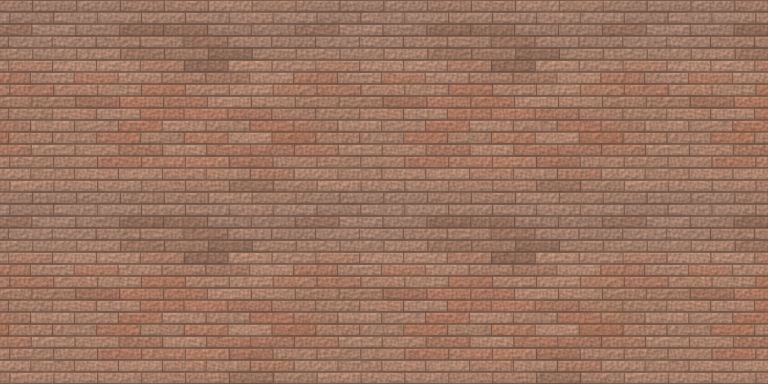
Reproduce this texture procedurally as a WebGL 2 fragment shader.

```glsl
#version 300 es
precision highp float;
// A weathered wall of rough tan bricks in running bond with thin dark joints.
uniform vec2 u_resolution;
out vec4 outColor;

const vec2 BRICKS = vec2(17.5, 32.0);   // bricks across, courses down
const vec2 TILE = vec2(7.0, 16.0);      // bricks before the wear repeats
const vec2 GRAIN_CELLS = vec2(84.0, 56.0);
const float BRICK_ASPECT = 3.657;       // brick width over course height
const float FIRST_JOINT = 0.72;         // in brick widths
const float JOINT_JITTER = 0.06;
const float BED_HALF = 0.055;           // half widths, in course heights
const float HEAD_HALF = 0.045;
const float GRAIN_RELIEF = 0.20;
const float TAU = 6.2831853;

const vec3 TAN = vec3(0.655, 0.503, 0.418);
const vec3 RED = vec3(0.650, 0.455, 0.365);
const vec3 GREY = vec3(0.590, 0.468, 0.408);
const vec3 BROWN = vec3(0.535, 0.395, 0.325);
const vec3 MORTAR = vec3(0.375, 0.275, 0.230);

vec2 hash2(vec2 p) {
  vec2 q = vec2(dot(p, vec2(127.1, 311.7)), dot(p, vec2(269.5, 183.3)));
  return fract(sin(q) * 43758.545);
}

// Distance to the nearest scattered point, wrapping at the tile edge.
float cellular(vec2 p) {
  vec2 cell = floor(p);
  vec2 local = p - cell;
  float nearest = 2.0;
  for (int y = -1; y <= 1; y++) {
    for (int x = -1; x <= 1; x++) {
      vec2 offset = vec2(x, y);
      vec2 point = offset + hash2(mod(cell + offset, GRAIN_CELLS));
      nearest = min(nearest, length(point - local));
    }
  }
  return nearest;
}

// Broad stains from layered sines, periodic over one tile.
float stain(vec2 t) {
  t *= TAU;
  return 0.5 * sin(t.x + 2.0 * sin(t.y)) + 0.3 * sin(2.0 * t.x - t.y + 1.3)
       + 0.2 * sin(3.0 * t.x + 4.0 * t.y + 0.6);
}

vec3 brickColor(vec2 id, vec2 t) {
  vec2 tone = hash2(id + 3.7);
  float patchy = stain(t);
  float upper = cos(TAU * (t.y - 0.13));   // greyer courses high in each tile
  vec3 color = mix(TAN, RED, smoothstep(0.35, 1.1, tone.x - 0.3 * upper + 0.15 * patchy));
  color = mix(color, GREY, 0.75 * smoothstep(0.2, 1.2, upper + 0.35 * patchy));
  color = mix(color, BROWN, 0.65 * smoothstep(0.78, 1.0, tone.y + 0.08 * upper));
  return color * (0.97 + 0.06 * hash2(id + 9.1).x + 0.025 * patchy);
}

void main() {
  vec2 uv = gl_FragCoord.xy / u_resolution;
  vec2 wall = vec2(uv.x, 1.0 - uv.y) * BRICKS;
  float pixel = BRICKS.y / u_resolution.y;

  // Running bond: every other course moves half a brick.
  float course = floor(wall.y);
  float wrappedCourse = mod(course, TILE.y);
  float shift = 0.5 * mod(course, 2.0) - FIRST_JOINT;
  shift += JOINT_JITTER * (hash2(vec2(wrappedCourse, 41.0)).x - 0.5);
  vec2 brick = vec2(wall.x + shift, wall.y);
  vec2 id = mod(floor(brick), TILE);
  vec2 local = fract(brick);
  vec2 tile = vec2(wall.x - FIRST_JOINT, wall.y) / TILE;

  // Rough face, lit from the upper left.
  vec2 grainPos = tile * GRAIN_CELLS;
  vec2 lightStep = vec2(0.28, 0.34);
  float relief = cellular(grainPos - lightStep) - cellular(grainPos + lightStep);
  float pit = cellular(grainPos * vec2(0.5) + 7.0) - 0.45;
  vec3 color = brickColor(id, tile);
  color *= 1.0 - GRAIN_RELIEF * relief - 0.08 * pit;

  // Bevel: bright upper lip, shaded lower edge.
  float lip = smoothstep(0.04, 0.14, local.y) * (1.0 - smoothstep(0.14, 0.36, local.y));
  float shade = smoothstep(0.66, 0.96, local.y);
  color *= 1.0 + 0.055 * lip - 0.10 * shade;

  // Joints with uneven edges and strength.
  float bed = min(local.y, 1.0 - local.y) + 0.025 * relief;
  float head = min(local.x, 1.0 - local.x) * BRICK_ASPECT + 0.025 * relief;
  float soft = 0.75 * pixel;
  float bedLine = 1.0 - smoothstep(BED_HALF - soft, BED_HALF + soft, bed);
  float headLine = 1.0 - smoothstep(HEAD_HALF - soft, HEAD_HALF + soft, head);
  float wear = 0.82 + 0.18 * stain(tile * vec2(2.0, 3.0));
  float joint = max(bedLine, 0.85 * headLine) * wear;
  color = mix(color, MORTAR, clamp(joint, 0.0, 1.0));

  outColor = vec4(color, 1.0);
}
```
